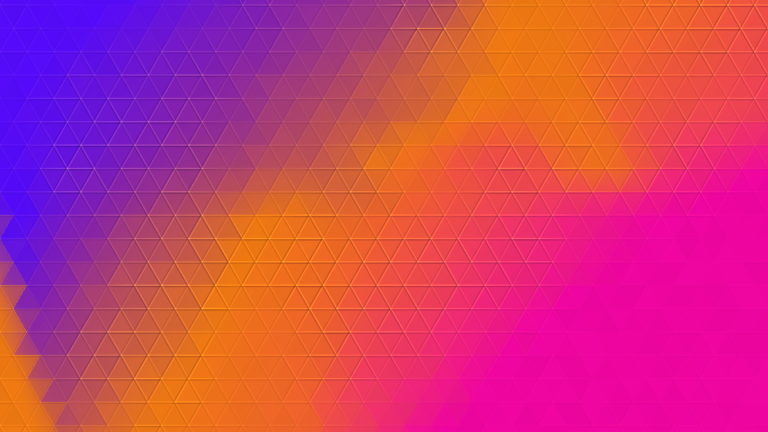
A WebGL 2 fragment shader for this background:

```glsl
#version 300 es
precision highp float;

uniform vec2 u_resolution;
out vec4 outColor;

const float ROW = 0.05405;      // triangle height, in canvas heights
const float SIDE = 0.0624;      // triangle side
const float ROW_START = 0.0153;

const vec3 BLUE = vec3(0.33, 0.04, 0.97);
const vec3 PURPLE = vec3(0.52, 0.13, 0.67);
const vec3 MAUVE = vec3(0.66, 0.25, 0.44);
const vec3 ORANGE = vec3(0.93, 0.47, 0.07);
const vec3 VERMILION = vec3(0.93, 0.38, 0.17);
const vec3 CORAL = vec3(0.93, 0.25, 0.34);
const vec3 MAGENTA = vec3(0.93, 0.02, 0.62);

float hash(vec2 p) {
    return fract(sin(dot(p, vec2(127.1, 311.7))) * 43758.55);
}

float noise(vec2 p) {
    vec2 cell = floor(p);
    vec2 f = smoothstep(0.0, 1.0, fract(p));
    float low = mix(hash(cell), hash(cell + vec2(1, 0)), f.x);
    float high = mix(hash(cell + vec2(0, 1)), hash(cell + 1.0), f.x);
    return mix(low, high, f.y);
}

float ramp(float x, float start, float end) {
    return clamp((x - start) / (end - start), 0.0, 1.0);
}

// Contour through five heights, from the bottom edge to the top edge
float contour(float y, float a, float b, float c, float d, float e) {
    float x = mix(a, b, ramp(y, 0.0, 0.25));
    x = mix(x, c, ramp(y, 0.25, 0.5));
    x = mix(x, d, ramp(y, 0.5, 0.75));
    return mix(x, e, ramp(y, 0.75, 1.0));
}

float segmentDistance(vec2 p, vec2 a, vec2 b) {
    vec2 ab = b - a;
    return length(p - a - ab * clamp(dot(p - a, ab) / dot(ab, ab), 0.0, 1.0));
}

float glow(float d, float radius) {
    return exp(-d * d / (radius * radius));
}

// Broad diagonal colour bands; uv spans 0..1 on both axes
vec3 colourField(vec2 uv) {
    float x = uv.x;
    float y = uv.y;
    float blueEnd = contour(y, -0.16, -0.08, 0.03, 0.02, 0.15);
    float purpleAt = contour(y, -0.06, 0.04, 0.13, 0.25, 0.36);
    float mauveAt = contour(y, 0.05, 0.11, 0.20, 0.39, 0.56);
    float orangeAt = contour(y, 0.18, 0.28, 0.34, 0.63, 0.68);
    float vermilionAt = contour(y, 0.39, 0.42, 0.50, 0.74, 0.93);
    float coralAt = contour(y, 0.44, 0.51, 0.64, 0.98, 1.08);
    float magentaAt = contour(y, 0.58, 0.70, 0.87, 1.22, 1.35);

    vec3 c = mix(BLUE, PURPLE, ramp(x, blueEnd, purpleAt));
    c = mix(c, MAUVE, ramp(x, purpleAt, mauveAt));
    c = mix(c, ORANGE, ramp(x, mauveAt, orangeAt));
    c = mix(c, VERMILION, ramp(x, orangeAt, vermilionAt));
    c = mix(c, CORAL, ramp(x, vermilionAt, coralAt));
    c = mix(c, MAGENTA, ramp(x, coralAt, magentaAt));

    // Mauve fold, coral dent and magenta peak
    float fold = segmentDistance(uv, vec2(0.36, 0.78), vec2(0.43, 0.57));
    c = mix(c, MAUVE, 0.4 * glow(fold, 0.06));
    c = mix(c, CORAL, 0.7 * glow(length(uv - vec2(0.65, 0.61)), 0.08));
    c = mix(c, MAGENTA, 0.6 * glow(length(uv - vec2(0.82, 0.45)), 0.08));

    // Slanted orange streak and orange lower left corner
    float streak = segmentDistance(uv, vec2(0.70, 1.0), vec2(0.78, 0.62));
    c = mix(c, ORANGE, 0.8 * glow(streak, 0.055));
    float corner = (0.34 - y) * 0.19 - x;
    return mix(c, ORANGE, smoothstep(-0.025, 0.025, corner));
}

// Signed distance to the nearest line of one family
float lineDistance(float t) {
    return (fract(t + 0.5) - 0.5) * ROW;
}

float stroke(float d, float width) {
    return 1.0 - smoothstep(0.0, width, abs(d));
}

// Raised edge whose strength varies from one triangle side to the next
vec3 bevel(vec3 c, float across, float along, float strength) {
    float d = lineDistance(across);
    float edge = hash(vec2(floor(across + 0.5), floor(along)));
    float visible = strength * mix(0.4, 1.0, edge);
    c *= 1.0 - vec3(0.18, 0.22, 0.13) * visible * stroke(d + 0.003, 0.0033);
    return c + vec3(0.14, 0.13, 0.03) * visible * stroke(d - 0.0003, 0.003);
}

void main() {
    vec2 p = gl_FragCoord.xy / u_resolution.y;
    vec2 aspect = vec2(u_resolution.x / u_resolution.y, 1.0);
    vec2 uv = p / aspect;

    // Skewed lattice: each cell splits into two triangles
    float row = (p.y - ROW_START) / ROW;
    float column = p.x / SIDE;
    vec2 lattice = vec2(column - 0.5 * row, row);
    vec2 cell = floor(lattice);
    vec2 inside = lattice - cell;
    float upper = step(1.0, inside.x + inside.y);
    vec2 middle = cell + (1.0 + upper) / 3.0;
    vec2 center = vec2((middle.x + 0.5 * middle.y) * SIDE, middle.y * ROW + ROW_START);

    // Faceted colour, slightly scattered, over the smooth field
    float scatter = hash(cell + 37.0 * upper) - 0.5;
    float drift = noise(center * 7.0) - 0.5;
    vec2 facet = center / aspect + vec2(0.03 * scatter + 0.05 * drift, 0.0);
    vec3 colour = mix(colourField(uv), colourField(facet), 0.65);
    colour *= 1.0 + 0.025 * scatter;

    // Grid edges fade unevenly and sink into the magenta and blue corners
    float fade = 0.4 + 0.7 * smoothstep(0.25, 0.7, noise(p * 5.0));
    fade *= 1.0 - 0.85 * smoothstep(0.2, 0.5, uv.x - uv.y);
    fade *= 1.0 - 0.7 * smoothstep(0.5, 0.9, uv.y - uv.x);
    colour = bevel(colour, row, lattice.x, fade);
    colour = bevel(colour, lattice.x, row, 0.75 * fade);
    colour = bevel(colour, column + 0.5 * row, row, 0.75 * fade);

    outColor = vec4(clamp(colour, 0.0, 1.0), 1.0);
}
```
